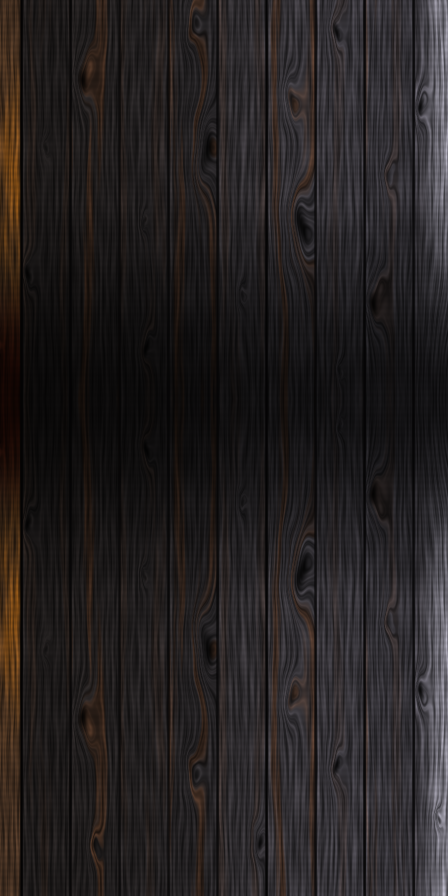
Reproduce this texture procedurally as a Shadertoy shader.

```glsl
// Charred vertical wood planks with knots, mirrored about a dark band, lit from the right.

const float PLANK_WIDTH = 0.1094;   // lengths are fractions of the canvas width
const float FIRST_SEAM  = 0.048;
const float MIRROR_Y    = 1.11;
const float RINGS       = 8.0;      // growth rings per plank
const float FIBRES      = 25.0;     // fibre cells per plank
const float KNOT_SPAN   = 1.04;     // range of knot heights
const vec2  KNOT_SIZE   = vec2(0.036, 0.095);
const float BAND_LIGHT  = 0.34;     // brightness left on the mirror line
const int   SAMPLES     = 2;        // antialiasing samples per axis

const vec3 CHAR_LEFT  = vec3(0.125, 0.113, 0.112);
const vec3 CHAR_RIGHT = vec3(0.225, 0.217, 0.240);
const vec3 WARM       = vec3(0.275, 0.170, 0.105);
const vec3 BARE_BROWN = vec3(0.290, 0.205, 0.145);
const vec3 AMBER      = vec3(0.540, 0.320, 0.090);
const vec3 SHEEN      = vec3(0.300, 0.300, 0.320);
const vec3 SEAM       = vec3(0.012, 0.010, 0.012);

float hash(vec2 p) {
    return fract(sin(dot(p, vec2(127.1, 311.7))) * 4375.85);
}

// Distance to the nearest scattered point, from 0 to 1
float cellular(vec2 p) {
    vec2 cell = floor(p);
    float nearest = 1.0;
    for (int j = -1; j <= 1; j++)
    for (int i = -1; i <= 1; i++) {
        vec2 c = cell + vec2(i, j);
        vec2 point = c + vec2(hash(c), hash(c + 41.3));
        nearest = min(nearest, length(point - p));
    }
    return nearest;
}

// Smooth variation, about -1 to 1
float layeredSines(vec2 p) {
    float sum = 0.0, amp = 0.5;
    for (int i = 0; i < 4; i++) {
        sum += amp * sin(p.x + 1.3 * sin(p.y + float(i)));
        p = p * 1.9 + vec2(2.3, 4.1);
        amp *= 0.6;
    }
    return sum;
}

vec3 planks(vec2 p) {
    float column = (p.x - FIRST_SEAM) / PLANK_WIDTH;
    float id = floor(column) + 1.0;
    float u = fract(column);
    float d = abs(p.y - MIRROR_Y);
    float even = 1.0 - mod(id, 2.0);

    // Grain runs along the plank and closes into loops around knots
    float phase = u + 0.07 * layeredSines(vec2(u * 2.0 + id * 3.1, d * 4.0 + id * 7.0));
    float core = 0.0, rim = 0.0;
    for (int k = 0; k < 2; k++) {
        float second = float(k);
        float size = 0.45 + 0.65 * even * max(0.0, 1.0 - 0.22 * abs(id - 5.0));
        size *= 1.0 - 0.4 * second;
        float across = 0.5 + 0.36 * (1.0 - second) * cos((id - 4.8) * 0.8);
        float along = KNOT_SPAN * fract(0.42 * id + 0.85 + 0.27 * second);
        vec2 o = vec2((u - across) * PLANK_WIDTH, d - along) / (KNOT_SIZE * size);
        o += 0.12 * sin(o.yx * 4.0 + id);
        float r2 = dot(o, o);
        phase += 0.6 * size * exp(-r2);
        core += (1.0 - 0.55 * second) * exp(-r2 * 7.0);
        rim += exp(-30.0 * pow(sqrt(r2) - 0.6, 2.0));
    }
    // Arched grain where the last plank meets the mirror line
    phase += step(9.0, id) * 0.7 * exp(-d * d * 25.0) * u;

    // Rings and fibres
    float wander = layeredSines(vec2(phase * 5.0 + id, d * 2.0 + id * 4.0));
    float ring = 0.5 + 0.5 * sin(6.2832 * RINGS * phase + 2.5 * wander);
    float fibre = cellular(vec2(phase * FIBRES + id * 37.0, d * 9.0));
    float tone = 0.42 + 0.38 * ring + 0.75 * fibre;
    tone *= 0.9 + 0.2 * hash(vec2(id, 3.0)) + 0.04 * sin(p.y * 420.0);

    // Charred surface with brown streaks, and one bare plank at the left
    vec3 color = mix(CHAR_LEFT, CHAR_RIGHT, smoothstep(0.1, 0.95, p.x));
    float streak = smoothstep(0.05, 0.8, layeredSines(vec2(phase * 9.0 + id * 5.0, d * 3.0 + id)));
    color = mix(color, WARM, streak * mix(0.2, 0.65, even) * (1.0 - smoothstep(0.7, 1.0, p.x)));
    if (id < 0.5) {
        float patches = 0.7 + 0.5 * layeredSines(vec2(u * 8.0, d * 14.0));
        color = mix(BARE_BROWN, AMBER, clamp(patches, 0.0, 1.0) * exp(-pow((d - 0.45) / 0.24, 2.0)));
        color *= mix(vec3(0.8, 0.35, 0.25), vec3(1.0), smoothstep(0.05, 0.3, d));
    }

    // Light: dark band across the mirror line, sheen on the right edge
    float light = smoothstep(0.0, 0.55, d);
    color += SHEEN * smoothstep(0.925, 1.0, p.x) * light;
    color *= tone * mix(BAND_LIGHT, 1.0, light);
    color *= 1.0 + 0.15 * min(rim, 1.0);
    color *= 1.0 - 0.8 * min(core, 1.0);

    // Seams with a thin lit edge
    float bevel = smoothstep(0.03, 0.05, u) * (1.0 - smoothstep(0.05, 0.1, u));
    color *= 1.0 + 0.4 * bevel;
    float gap = 1.0 - smoothstep(0.012, 0.04, min(u, 1.0 - u));
    float depth = mix(0.65, 1.0, hash(vec2(floor(column + 0.5), 8.0)));
    return mix(color, SEAM, gap * depth);
}

void mainImage(out vec4 fragColor, in vec2 fragCoord) {
    vec3 sum = vec3(0.0);
    for (int j = 0; j < SAMPLES; j++)
    for (int i = 0; i < SAMPLES; i++) {
        vec2 offset = (vec2(i, j) + 0.5) / float(SAMPLES) - 0.5;
        sum += planks((fragCoord + offset) / iResolution.x);
    }
    fragColor = vec4(sum / float(SAMPLES * SAMPLES), 1.0);
}
```
